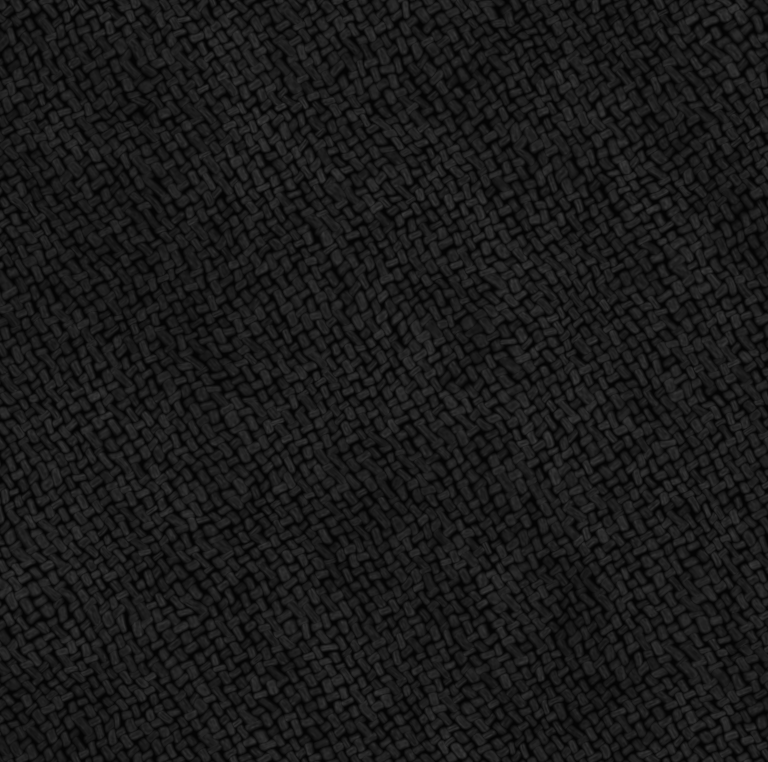
Write a WebGL 1 fragment shader that draws this texture.

```glsl
precision highp float;
// Black woven cloth: a tilted plain weave of short, soft yarn grains.
// Each cell of a rotated, gently warped grid holds one rounded grain; its
// direction alternates like a checkerboard, its size, angle and tone vary.

uniform vec2 u_resolution;

const float CELLS = 67.0;                     // weave cells per canvas height
const float TILT = 0.56;                      // angle of the weft, radians
const float WARP = 0.40;                      // thread wander, in cells
const float EDGE = 0.19;                      // softness of a grain's rim
const vec2 WEFT_SIZE = vec2(0.53, 0.31);      // half length, half width
const vec2 YARN_SIZE = vec2(0.60, 0.35);      // the steeper, thicker yarn
const float FLOAT_CHANCE = 0.13;              // yarn passing over two threads
const vec3 GAP_COLOR = vec3(0.014);
const vec3 GRAIN_COLOR = vec3(0.142);

float hash(vec2 p) {
  vec3 q = fract(vec3(p.xyx) * 0.1031);
  q += dot(q, q.yzx + 33.33);
  return fract((q.x + q.y) * q.z);
}

float noise(vec2 p) {
  vec2 i = floor(p);
  vec2 f = fract(p);
  f = f * f * (3.0 - 2.0 * f);
  return mix(mix(hash(i), hash(i + vec2(1.0, 0.0)), f.x),
             mix(hash(i + vec2(0.0, 1.0)), hash(i + vec2(1.0, 1.0)), f.x), f.y);
}

mat2 rotation(float a) {
  return mat2(cos(a), sin(a), -sin(a), cos(a));
}

float roundedBox(vec2 p, vec2 size, float radius) {
  vec2 d = abs(p) - size + radius;
  return length(max(d, 0.0)) + min(max(d.x, d.y), 0.0) - radius;
}

// Brightness of the grain that belongs to one cell, seen from point p.
float grain(vec2 p, vec2 cell, float soft) {
  float isYarn = mod(cell.x + cell.y, 2.0);
  float r1 = hash(cell + 11.3);
  float r2 = hash(cell + 47.7);
  float r3 = hash(cell + 83.1);

  // Place the grain and turn it so that x runs along its fibres.
  vec2 local = p - cell - 0.5 - 0.20 * (vec2(r1, r2) - 0.5);
  local = isYarn > 0.5 ? vec2(local.y, -local.x) : local;
  local = rotation((r3 - 0.5) * 0.45) * local;

  vec2 size = mix(WEFT_SIZE, YARN_SIZE, isYarn);
  size *= vec2(0.84 + 0.32 * r2, 0.80 + 0.40 * r1);
  size.x += 0.32 * isYarn * step(r3, FLOAT_CHANCE);

  float d = roundedBox(local, size, 0.85 * size.y);
  float body = 1.0 - smoothstep(-soft, soft, d);

  // Fibre streaks, and a faint lighter rim on some grains.
  float fibre = noise(local * vec2(2.2, 6.5) + cell * 7.0);
  float rim = smoothstep(-0.30, -0.10, d) * step(0.55, r2);
  float tone = 0.76 + 0.34 * r3 + 0.45 * (fibre - 0.5) + 0.16 * rim;
  return body * tone;
}

void main() {
  vec2 uv = gl_FragCoord.xy / u_resolution.y;
  vec2 p = rotation(-TILT) * uv * CELLS + 100.0;
  float soft = max(EDGE, 0.8 * CELLS / u_resolution.y);

  // Uneven threads: a broad drift plus a short wobble.
  vec2 drift = vec2(noise(p * 0.13), noise(p * 0.13 + 57.0)) - 0.5;
  vec2 wobble = vec2(noise(p * 0.55 + 19.0), noise(p * 0.55 + 91.0)) - 0.5;
  vec2 woven = p + WARP * (2.5 * drift + 1.2 * wobble);

  // Brightest grain among the neighbouring cells.
  vec2 home = floor(woven);
  float light = 0.0;
  for (int y = -1; y <= 1; y++) {
    for (int x = -1; x <= 1; x++) {
      light = max(light, grain(woven, home + vec2(float(x), float(y)), soft));
    }
  }

  // Cloudy wear over the cloth and fine lint.
  float wear = 0.84 + 0.32 * noise(p * vec2(0.20, 0.09) + 31.0);
  float lint = 0.86 + 0.28 * noise(p * 4.5 + 13.0);
  vec3 color = mix(GAP_COLOR, GRAIN_COLOR, light * wear * lint);
  gl_FragColor = vec4(color, 1.0);
}
```
